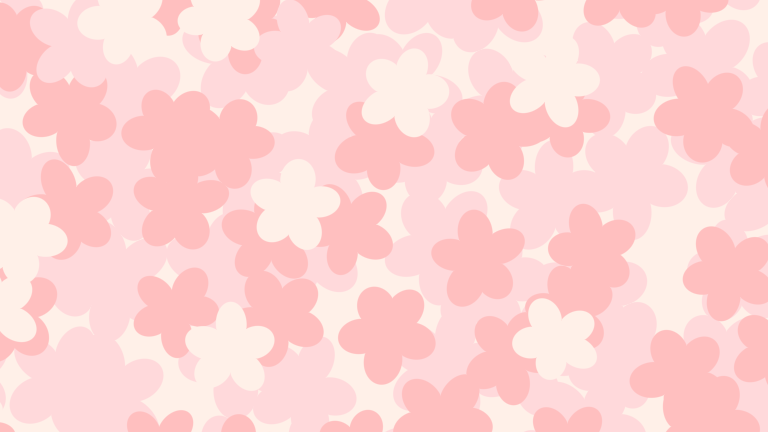
This pattern is drawn by a Shadertoy shader. Its source:

```glsl
// Scattered flat five-petal blossoms in cream and two pinks, overlapping in layers.

const vec3 CREAM = vec3(1.00, 0.94, 0.91);
const vec3 PALE_PINK = vec3(1.00, 0.85, 0.86);
const vec3 ROSE_PINK = vec3(1.00, 0.75, 0.75);

// Lengths are fractions of the canvas height.
const float PALE_CELL = 0.225, PALE_RADIUS = 0.136;
const float ROSE_CELL = 0.250, ROSE_RADIUS = 0.113;
const float TOP_CELL = 0.250, TOP_RADIUS = 0.108;
const float CREAM_SHARE = 0.22;   // share of cells holding a top cream flower
const float BLUSH_SHARE = 0.08;   // share of cells holding a top pale flower

const float JITTER = 0.70;        // flower offset, in cells
const float SIZE_SPREAD = 0.14;   // relative variation of flower radius
const float PETAL_SPREAD = 0.16;  // relative variation of petal shape
const float PETAL_TURN = 0.24;    // variation of petal direction, in radians
const int PETALS = 5;
const float TAU = 6.28318;

// Sine-free hash of three values.
vec3 hash3(vec3 p) {
    p = fract(p * vec3(0.1031, 0.1030, 0.0973));
    p += dot(p, p.yxz + 33.33);
    return fract((p.xxy + p.yxx) * p.zyx);
}

mat2 rotation(float angle) {
    float c = cos(angle), s = sin(angle);
    return mat2(c, -s, s, c);
}

// Approximate signed distance to an axis-aligned ellipse.
float ellipseDistance(vec2 p, vec2 radii) {
    float k0 = length(p / radii);
    float k1 = length(p / (radii * radii));
    return (k0 - 1.0) * (k0 + 1e-4) / (k1 + 1e-4);
}

// Flower of unit radius: a round heart and slightly uneven petals.
float flowerDistance(vec2 p, vec3 seed) {
    float d = length(p) - 0.42;
    for (int i = 0; i < PETALS; i++) {
        vec3 rnd = hash3(seed + float(i + 1) * vec3(7.0, 13.0, 3.0)) - 0.5;
        float angle = TAU * float(i) / float(PETALS) + PETAL_TURN * rnd.x;
        vec2 radii = vec2(0.45, 0.35) * (1.0 + PETAL_SPREAD * rnd.yz);
        vec2 q = rotation(angle) * p - vec2(0.10 + radii.x, 0.0);
        d = min(d, ellipseDistance(q, radii));
    }
    return d;
}

// Distance to the nearest flower on a jittered grid.
float flowerLayer(vec2 p, float cell, float radius, float share, float seed) {
    p = p / cell + seed * vec2(0.37, 0.61);
    vec2 home = floor(p);
    float d = 1.0;
    for (int y = -1; y <= 1; y++)
    for (int x = -1; x <= 1; x++) {
        vec2 id = home + vec2(x, y);
        vec3 place = hash3(vec3(id, seed));
        vec3 look = hash3(vec3(id, seed + 50.0));
        if (look.x > share) continue;
        vec2 q = (p - id - 0.5 - JITTER * (place.xy - 0.5)) * cell;
        float size = radius * (1.0 + SIZE_SPREAD * (look.y - 0.5));
        if (length(q) > 1.3 * size) continue;
        q = rotation(TAU * place.z) * q / size;
        d = min(d, size * flowerDistance(q, vec3(id, seed + 90.0)));
    }
    return d;
}

// Paint a shape with an edge about one pixel soft.
vec3 paint(vec3 base, vec3 colour, float d) {
    float soft = 0.75 / iResolution.y;
    return mix(colour, base, smoothstep(-soft, soft, d));
}

void mainImage(out vec4 fragColor, in vec2 fragCoord) {
    vec2 p = fragCoord / iResolution.y;
    vec3 colour = CREAM;

    // Broad pale flowers below, rose flowers above.
    colour = paint(colour, PALE_PINK, flowerLayer(p, PALE_CELL, PALE_RADIUS, 1.0, 3.0));
    colour = paint(colour, ROSE_PINK, flowerLayer(p, ROSE_CELL, ROSE_RADIUS, 1.0, 11.0));

    // A few light flowers cut into the rest.
    colour = paint(colour, PALE_PINK, flowerLayer(p, TOP_CELL, TOP_RADIUS, BLUSH_SHARE, 23.0));
    colour = paint(colour, CREAM, flowerLayer(p, TOP_CELL, TOP_RADIUS, CREAM_SHARE, 37.0));

    fragColor = vec4(colour, 1.0);
}
```
